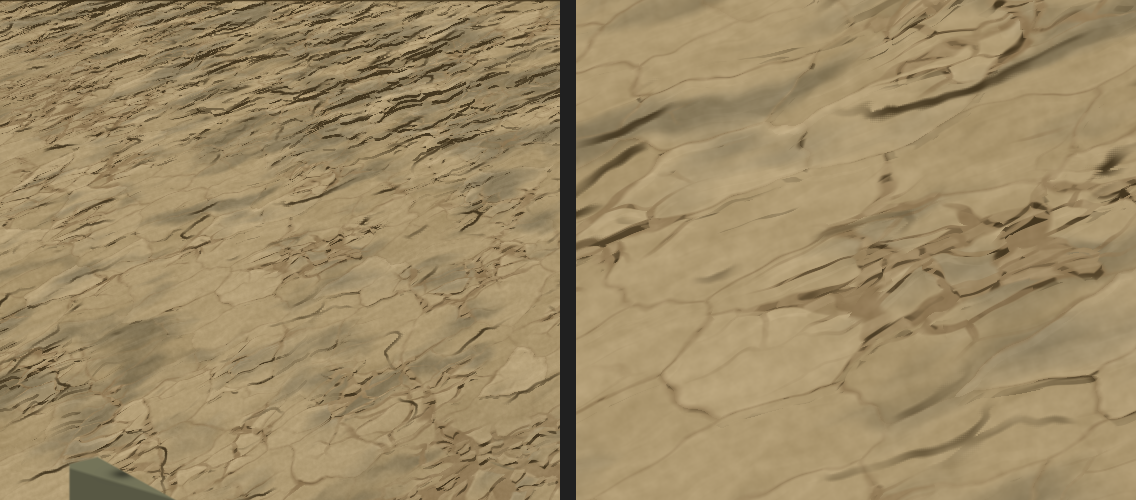
Left: the whole. Right: its middle third, enlarged.
This texture is drawn by a Shadertoy shader. Its source:

```glsl
// Dusty, cracked bedrock slabs with rubble-filled joints, seen obliquely.
const vec3 DUST_TAN   = vec3(0.685, 0.602, 0.446);
const vec3 SAND_BROWN = vec3(0.560, 0.465, 0.325);
const vec3 ROCK_GREY  = vec3(0.490, 0.440, 0.330);
const vec3 SHADOW     = vec3(0.230, 0.180, 0.095);
const vec3 METAL      = vec3(0.440, 0.440, 0.340);
const float HORIZON = 1.9;               // height of the vanishing line
const vec2  SLAB_DENSITY = vec2(15.0, 40.0);
const float TILT = 0.4;                  // slope of the joints on the ground
const float SLANT = 0.16;                // slope of the whole ground
const vec2  TO_LIGHT = vec2(-0.35, 0.94);
const float SHADOW_LENGTH = 0.006;
const float FRACTURE_WIDTH = 0.0035;
const float GRAIN = 0.032;

vec2 hash2(vec2 p) {
    vec3 a = fract(p.xyx * vec3(0.1031, 0.1030, 0.0973));
    a += dot(a, a.yzx + 33.33);
    return fract((a.xx + a.yz) * a.zy);
}
float gradientNoise(vec2 p) {
    vec2 i = floor(p), f = p - i, o = vec2(0.0, 1.0);
    vec2 u = f * f * f * (f * (f * 6.0 - 15.0) + 10.0);
    float a = dot(hash2(i) * 2.0 - 1.0, f);
    float b = dot(hash2(i + o.yx) * 2.0 - 1.0, f - o.yx);
    float c = dot(hash2(i + o.xy) * 2.0 - 1.0, f - o.xy);
    float d = dot(hash2(i + 1.0) * 2.0 - 1.0, f - 1.0);
    return mix(mix(a, b, u.x), mix(c, d, u.x), u.y);
}
float fbm(vec2 p) {
    float sum = 0.0, amp = 1.0;
    for (int i = 0; i < 3; i++) {
        sum += amp * gradientNoise(p);
        p = mat2(1.6, 1.2, -1.2, 1.6) * p + 5.3;
        amp *= 0.5;
    }
    return sum;
}
// x: distance to the cell border, y: random value of the cell
vec2 cells(vec2 p) {
    vec2 base = floor(p), r1 = vec2(3.0), r2 = vec2(4.0);
    float d1 = 18.0, d2 = 32.0, id = 0.0;
    for (int k = 0; k < 9; k++) {
        vec2 c = base + vec2(k % 3, k / 3) - 1.0;
        vec2 r = c + 0.5 + 0.95 * (hash2(c) - 0.5) - p;
        float d = dot(r, r);
        if (d < d1) { d2 = d1; r2 = r1; d1 = d; r1 = r; id = hash2(c + 17.0).x; }
        else if (d < d2) { d2 = d; r2 = r; }
    }
    return vec2((d2 - d1) / (2.0 * length(r2 - r1)), id);
}
float spot(vec2 p, vec2 centre, vec2 radius) {
    vec2 d = (p - centre) / radius;
    return exp(-dot(d, d));
}
// Screen position to slanted ground plane
vec2 toGround(vec2 p) {
    float x = p.x - 0.56;
    vec2 q = vec2(x, 1.0) * SLAB_DENSITY / (HORIZON - p.y + SLANT * x);
    q.y -= TILT * q.x;
    q += 0.3 * vec2(fbm(q * 0.8), fbm(q * 0.8 + 31.0));
    return q + 0.07 * vec2(gradientNoise(q * 5.0), gradientNoise(q * 5.0 + 9.0));
}
// x: height, y: rock cover over sand, z: slab id, w: pebble cover
vec4 relief(vec2 p, float rough, float loose) {
    float z = 1.0 / (HORIZON - p.y);
    float edge = 0.015 + 0.8 * SLAB_DENSITY.y * z * z / iResolution.y;
    vec2 q = toGround(p);
    // Slabs, split into shards where the ground is broken
    vec2 slab = cells(q * vec2(0.75, 1.0));
    vec2 shard = cells(q * vec2(1.4, 2.5) + 40.0);
    float drift = fbm(q * 0.55 + 11.0);
    float gap = 0.015 + 0.3 * max(drift + loose - 0.12, 0.0);
    float joint = clamp(0.75 + 1.6 * drift + loose, 0.15, 1.0);
    float cover = mix(1.0, smoothstep(gap - edge, gap + edge, slab.x), joint);
    float broken = smoothstep(0.1, 0.5, 0.5 * rough + loose + 0.9 * drift);
    float shardGap = 0.02 + 0.14 * loose + 0.1 * max(drift, 0.0);
    cover *= mix(1.0, smoothstep(shardGap - edge, shardGap + edge, shard.x), broken);
    // Layered ledges and pebbles
    float layer = fbm(q * vec2(0.55, 1.1) + 60.0) * 4.0;
    float ledge = floor(layer) + smoothstep(0.85, 1.0, fract(layer));
    vec2 pebble = cells(q * vec2(3.6, 5.0) + 80.0);
    float stone = smoothstep(0.04, 0.2, pebble.x) * smoothstep(0.3, 0.6, pebble.y) * (1.0 - cover);
    float id = mix(slab.y, shard.y, 0.7 * broken);
    float height = cover * (0.2 + 0.9 * id * id) * (0.55 + 0.65 * rough);
    height += 0.75 * rough * ledge + 0.6 * stone;
    return vec4(height, cover, id, stone);
}
void mainImage(out vec4 fragColor, in vec2 fragCoord) {
    vec2 p = fragCoord / iResolution.y;
    // Regions of rugged rock and of loose rubble
    float patchy = fbm(p * vec2(4.0, 6.0) + 3.0);
    float rough = spot(p, vec2(0.82, 0.83), vec2(0.42, 0.15)) + 0.8 * spot(p, vec2(0.3, 0.99), vec2(0.3, 0.06))
                + 0.7 * spot(p, vec2(0.05, 0.25), vec2(0.2, 0.1));
    rough = clamp(0.85 * rough + 0.22 + 0.5 * patchy, 0.0, 1.0);
    float loose = 0.5 * spot(p, vec2(1.0, 0.1), vec2(0.38, 0.13)) + 0.4 * spot(p, vec2(0.12, 0.84), vec2(0.25, 0.12))
                + 0.3 * spot(p, vec2(0.75, 0.46), vec2(0.25, 0.07));
    vec4 here = relief(p, rough, loose);
    float reach = SHADOW_LENGTH * (1.2 - 0.4 * p.y);
    float rise = relief(p + TO_LIGHT * reach, rough, loose).x - here.x;
    // Dusty rock over sand and pebbles
    vec2 q = toGround(p);
    float bare = smoothstep(0.05, 0.65, fbm(q * vec2(0.5, 0.9) + 20.0) + 0.45 * rough);
    vec3 rock = mix(DUST_TAN, ROCK_GREY, 0.8 * bare) + 0.07 * (here.z - 0.5);
    vec3 sand = mix(SAND_BROWN, DUST_TAN, clamp(0.15 + 0.6 * patchy, 0.0, 0.6) + 0.4 * here.w);
    vec3 col = mix(sand, rock, here.y) * (1.0 - 0.08 * loose);
    col += 0.045 * fbm(q * vec2(1.5, 4.0)) + GRAIN * fbm(p * 100.0);
    // Lit rims, cast shadows and tapering dark fractures
    col += 0.05 * clamp(-rise, 0.0, 1.0);
    float seam = gradientNoise(q * vec2(0.5, 0.95) + 7.0);
    float seamDistance = abs(seam) / max(fwidth(seam), 0.0005) / iResolution.y;
    float taper = smoothstep(0.1, 0.55, fbm(q * 0.8 + 50.0) + 0.2 * rough);
    float fracture = taper * (1.0 - smoothstep(0.2, 1.0, seamDistance / FRACTURE_WIDTH));
    col = mix(col, SHADOW, 0.9 * max(fracture, smoothstep(0.2, 0.8, rise)));
    // Metal fitting at the lower edge, dark rim along the top
    float body = max(max(0.139 - p.x, p.y - 0.087 + 0.25 * abs(p.x - 0.2)), p.y + 0.55 * p.x - 0.193);
    float face = smoothstep(-0.004, 0.004, p.y - 0.045 + 0.3 * (p.x - 0.2));
    float knob = spot(p, vec2(0.245, 0.052), vec2(0.022, 0.009));
    col = mix(col, METAL * (0.78 + 0.25 * face - 0.45 * knob), smoothstep(0.003, -0.003, body));
    col = mix(col, SHADOW, 0.8 * smoothstep(0.996, 0.999, p.y));
    fragColor = vec4(clamp(col, 0.0, 1.0), 1.0);
}
```
